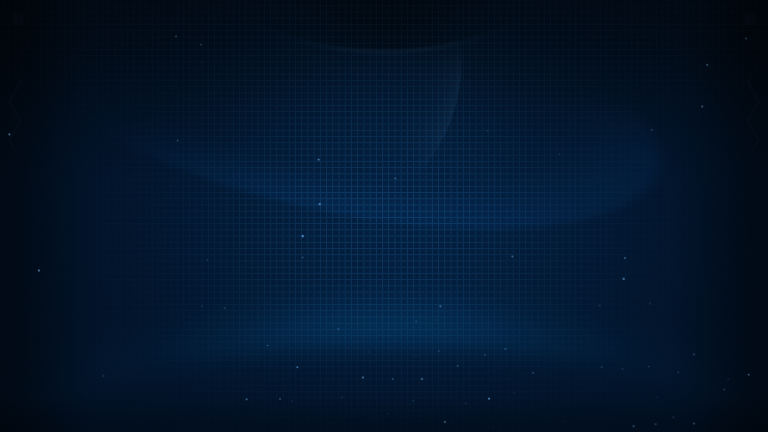
Give the GLSL for this background, as a Shadertoy shader.

```glsl
const vec3 TOP = vec3(0.004, 0.035, 0.075);
const vec3 DEEP = vec3(0.006, 0.068, 0.148);
const vec3 BLUE = vec3(0.010, 0.085, 0.160);
const vec3 CYAN = vec3(0.010, 0.160, 0.250);
const vec3 PALE = vec3(0.450, 0.650, 0.800);

float hash(vec2 p) {
    return fract(sin(dot(p, vec2(127.1, 311.7))) * 43758.5453);
}

float glow(vec2 p, vec2 center, vec2 size) {
    vec2 q = (p - center) / size;
    return exp(-dot(q, q));
}

vec2 rotate(vec2 p, float angle) {
    float c = cos(angle), s = sin(angle);
    return vec2(c * p.x - s * p.y, s * p.x + c * p.y);
}

// Antialiased line that keeps its average brightness at small sizes
float line(float dist, float halfWidth, float pixel) {
    float w = max(halfWidth, 0.5 * pixel);
    return (1.0 - smoothstep(w - 0.5 * pixel, w + 0.5 * pixel, abs(dist))) * halfWidth / w;
}

float grid(vec2 p, float spacing, float pixel) {
    vec2 d = (fract(p / spacing) - 0.5) * spacing;
    float v = line(d.x, 0.0009, pixel);
    float h = line(d.y, 0.0009, pixel);
    return max(v, h);
}

// Bright on the inner side of a circular edge
float innerRim(vec2 p, vec2 center, float radius, float depth, float pixel) {
    float d = length(p - center) - radius;
    return exp(min(d, 0.0) / depth) * (1.0 - smoothstep(-pixel, pixel, d));
}

// Wide elliptical ribbon, fading toward its inside
float ribbon(vec2 p, vec2 center, vec2 axes, float tilt) {
    float q = length(rotate(p - center, tilt) / axes);
    float band = smoothstep(0.62, 0.96, q) * (1.0 - smoothstep(0.98, 1.06, q));
    float ends = smoothstep(0.05, 0.65, p.x) * (1.0 - smoothstep(0.60, 0.82, p.y));
    return band * ends;
}

float stars(vec2 p, float cell, float pixel) {
    vec2 id = floor(p / cell);
    vec2 offset = 0.2 + 0.6 * vec2(hash(id + 3.1), hash(id + 8.7));
    float d = length(p - (id + offset) * cell);
    float density = 0.05 + 0.35 * smoothstep(0.45, 0.15, p.y) * smoothstep(0.3, 1.1, p.x);
    float visible = step(1.0 - density, hash(id));
    float radius = mix(0.0010, 0.0022, hash(id + 5.3));
    return visible * (1.0 - smoothstep(radius - pixel * 0.5, radius + pixel, d)) * hash(id + 1.9);
}

// Faint zigzag and square beside each border
float sideMarks(vec2 p, float width, float pixel) {
    float x = min(p.x, width - p.x);
    float wave = abs(fract(p.y / 0.09) - 0.5) * 0.05;
    float range = smoothstep(0.62, 0.66, p.y) * (1.0 - smoothstep(0.80, 0.84, p.y));
    float zigzag = line(x - 0.022 - wave, 0.003, pixel) * range;
    vec2 box = abs(vec2(x, p.y) - vec2(0.042, 0.955)) - 0.013;
    float square = 1.0 - smoothstep(-pixel, pixel, max(box.x, box.y));
    return max(zigzag, square);
}

void mainImage(out vec4 fragColor, in vec2 fragCoord) {
    float pixel = 1.0 / iResolution.y;
    float width = iResolution.x * pixel;
    // Keep the composition centered for any aspect ratio
    vec2 p = fragCoord * pixel;
    vec2 s = p + vec2(0.889 - 0.5 * width, 0.0);

    // Backdrop and central light
    vec3 color = mix(DEEP, TOP, smoothstep(0.55, 1.0, p.y));
    color += BLUE * 0.62 * glow(s, vec2(0.93, 0.48), vec2(0.55, 0.36));
    color += BLUE * 0.18 * glow(s, vec2(0.88, 0.78), vec2(0.30, 0.16));

    // Domed horizon: soft above, quicker falloff below
    float dx = s.x - 0.90;
    float rise = p.y - (0.235 - 0.20 * dx * dx);
    float falloff = rise > 0.0 ? 0.075 : 0.050;
    float horizon = exp(-rise * rise / (falloff * falloff));
    color += CYAN * 0.42 * horizon * exp(-dx * dx / 0.22);

    // Sweeping ribbon
    color += BLUE * 0.28 * ribbon(s, vec2(0.787, 0.769), vec2(0.74, 0.255), 0.21);

    // Crescent and the shadowed disc overhead
    float crescent = innerRim(s, vec2(0.671, 0.861), 0.398, 0.035, pixel);
    crescent *= smoothstep(0.56, 0.72, p.y) * (1.0 - smoothstep(0.80, 0.93, p.y));
    color += PALE * 0.065 * crescent * smoothstep(0.90, 1.0, s.x);
    float disc = length(s - vec2(0.89, 1.63)) - 0.75;
    float arcFade = exp(-dx * dx / 0.032);
    color *= 1.0 - 0.30 * arcFade * (1.0 - smoothstep(-0.012, 0.006, disc));
    color += PALE * 0.05 * arcFade * exp(-disc * disc / 0.00003);

    // Fine grid, strongest in the middle
    float gridFade = glow(s, vec2(0.89, 0.50), vec2(0.42, 0.34));
    gridFade += 0.15 * smoothstep(0.65, 0.95, p.y);
    color += vec3(0.06, 0.15, 0.19) * 0.75 * gridFade * grid(s, 0.0144, pixel);

    // Dark borders, marks and dust
    float border = min(p.x, width - p.x);
    color *= mix(0.55, 1.0, smoothstep(0.0, 0.24, border));
    color *= mix(0.75, 1.0, smoothstep(0.0, 0.10, p.y));
    color += PALE * 0.018 * sideMarks(p, width, pixel);
    color += PALE * 0.55 * stars(s, 0.055, pixel);

    // Gentle dither against banding
    color += (hash(fragCoord) - 0.5) / 255.0;
    fragColor = vec4(max(color, 0.0), 1.0);
}
```
